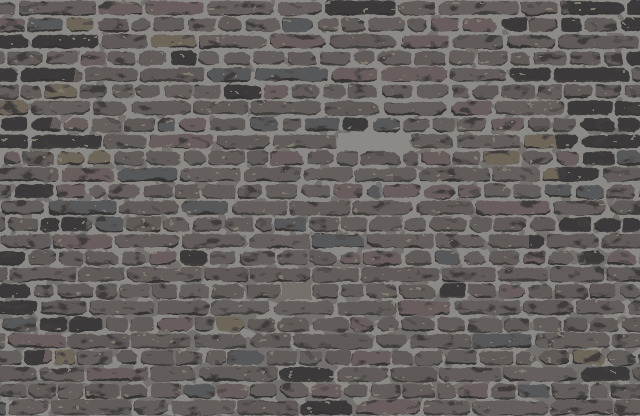
A WebGL 1 fragment shader for this texture:

```glsl
precision highp float;
// Weathered brick wall: 25 courses, alternating long stretchers and short headers.
// Jittered joints bound chipped bricks; gradient noise roughens the edges and
// lays flat stains, shadows and pale flecks over the per-brick colours.
uniform vec2 u_resolution;

float hash(vec2 p) {
  vec3 q = fract(vec3(p.xyx) * 0.1031);
  q += dot(q, q.yzx + 33.33);
  return fract((q.x + q.y) * q.z);
}

float corner(vec2 cell, vec2 offset, vec2 f) {
  float a = 6.2832 * hash(cell + offset + 71.0);
  return dot(vec2(cos(a), sin(a)), f - offset);
}

// Gradient noise, roughly -0.6 to 0.6
float noise(vec2 p) {
  vec2 i = floor(p), f = p - i;
  vec2 u = f * f * f * (f * (f * 6.0 - 15.0) + 10.0);
  return mix(mix(corner(i, vec2(0, 0), f), corner(i, vec2(1, 0), f), u.x),
             mix(corner(i, vec2(0, 1), f), corner(i, vec2(1, 1), f), u.x), u.y);
}

float fbm(vec2 p) {
  return noise(p) + 0.5 * noise(p * 2.1 + 17.0);
}

// Position of the vertical joint left of brick i
float joint(float i, float row, float width) {
  return (i + 0.45 * (hash(vec2(i + 9.0, row * 3.7)) - 0.5)) * width;
}

// Distance to a box whose four corners are cut by different amounts
float brickDistance(vec2 q, vec2 halfSize, vec2 id) {
  vec2 e = abs(q) - halfSize;
  float cut = hash(id + sign(q) * 5.3 + 40.0);
  float chamfer = dot(e, vec2(0.6, 0.8)) + 0.06 + 0.2 * cut * cut;
  return max(max(e.x, e.y), chamfer);
}

void main() {
  vec2 uv = gl_FragCoord.xy / u_resolution;
  vec2 p = gl_FragCoord.xy / u_resolution.y * 25.0;
  float aa = 16.0 / u_resolution.y;

  // Uneven courses and ragged outlines
  vec2 w = p + 0.08 * vec2(noise(p * 1.7), noise(p * 1.3 + 50.0));
  w += 0.06 * vec2(noise(p * 4.5 + 20.0), noise(p * 4.5 + 80.0));

  // Find the brick
  float row = floor(w.y);
  float isHeader = mod(row, 2.0);
  float width = mix(3.6, 1.85, isHeader);
  float shift = 4.0 * hash(vec2(row, 12.0));
  float x = w.x + shift;
  float i = floor(x / width);
  if (x < joint(i, row, width)) i -= 1.0;
  else if (x > joint(i + 1.0, row, width)) i += 1.0;
  float left = joint(i, row, width), right = joint(i + 1.0, row, width);
  vec2 id = vec2(i + 20.0, row);

  // Brick outline; joints thin out and close in places, more so low down
  float gap = 0.065 + 0.03 * uv.y + 0.12 * noise(p * 0.55 + 5.0);
  vec2 halfSize = vec2(0.5 * (right - left) - gap - 0.02, 0.5 - gap);
  vec2 q = vec2(x - 0.5 * (left + right), w.y - row - 0.5);
  q.y += 0.05 * (hash(id + 3.0) - 0.5);
  float d = brickDistance(q, halfSize, id);
  float inside = 1.0 - smoothstep(-aa, aa, d);

  // Mostly one grey-brown, with some warm, cool and dark bricks
  float pick = hash(id + 60.0);
  vec3 brick = vec3(0.385, 0.363, 0.355);
  brick += 0.025 * (hash(id + 15.0) - 0.5);
  if (pick > 0.86) brick = vec3(0.41, 0.37, 0.365);
  else if (pick > 0.76) brick = vec3(0.34, 0.345, 0.35);
  else if (pick > 0.72) brick = vec3(0.43, 0.40, 0.35);
  float side = smoothstep(0.28, 0.5, abs(uv.x - 0.5));
  float darkChance = 0.03 + side * (0.08 + 0.3 * uv.y * uv.y);
  if (hash(id + 90.0) < darkChance) brick = vec3(0.235, 0.225, 0.228);

  // Stains in two depths, and pale flecks of lime
  float stain = fbm(p * vec2(0.9, 1.6) + 30.0) + 0.12 * side;
  brick = mix(brick, vec3(0.325, 0.307, 0.303), 0.9 * smoothstep(0.25, 0.29, stain)
              * step(0.29, brick.r));
  brick = mix(brick, vec3(0.25, 0.24, 0.235), smoothstep(0.41, 0.45, stain));
  float fleck = fbm(p * vec2(1.8, 2.8) + 7.0) + 0.25 * noise(p * 0.4 + 60.0);
  brick = mix(brick, vec3(0.50, 0.48, 0.43), smoothstep(0.50, 0.54, fleck));

  // Broken shadow along the lower edge
  float depth = 0.07 + 0.25 * noise(p * vec2(0.8, 1.5) + 11.0);
  float lit = brickDistance(q - vec2(0.3, 1.0) * max(depth, 0.0), halfSize, id);
  float shadow = smoothstep(-aa, aa, lit) * smoothstep(0.0, 0.05, depth);
  vec3 shade = mix(vec3(0.26, 0.25, 0.24), vec3(0.21, 0.20, 0.20), step(0.5, pick));
  brick = mix(brick, shade, shadow);

  // Mortar in two greys
  float wear = fbm(p * 0.9 + 43.0) + 0.5 * (uv.y - 0.4);
  vec3 mortar = mix(vec3(0.45, 0.44, 0.43), vec3(0.55, 0.54, 0.53),
                    smoothstep(-0.18, -0.12, wear));
  vec3 color = mix(mortar, brick, inside);

  // Two bricks plastered over
  vec2 span = vec2(left, right) - shift;
  if (row == 16.0 && span.x < 23.1 && span.y > 23.1) color = vec3(0.55, 0.54, 0.53);
  if (row == 7.0 && span.x < 18.1 && span.y > 18.1) color = vec3(0.46, 0.44, 0.425);

  gl_FragColor = vec4(color, 1.0);
}
```
